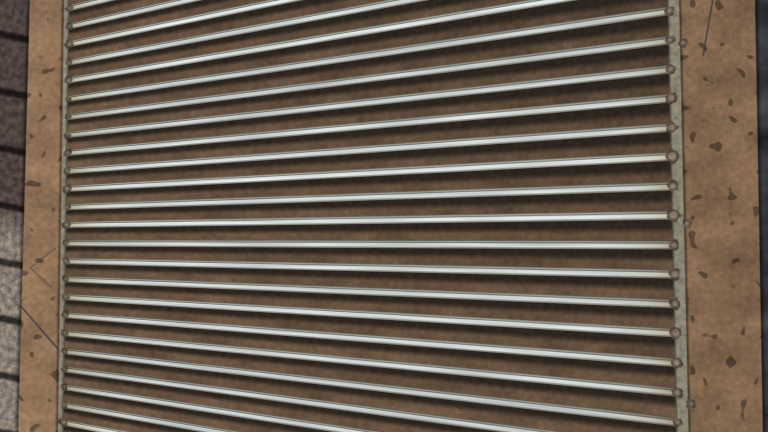
This pattern is drawn by a WebGL 2 fragment shader. Its source:

```glsl
#version 300 es
precision highp float;
// Fanned steel bars welded between two rusty plates, over a shaded brown backing.
uniform vec2 u_resolution;
out vec4 fragColor;

// Layout in canvas heights; edge pairs are (x at bottom, x at top)
const float ASPECT = 16.0 / 9.0;
const vec2 LEFT_PLATE = vec2(0.042, 0.069);
const vec2 LEFT_RAIL = vec2(0.134, 0.148);
const vec2 LEFT_INNER = vec2(0.147, 0.161);
const vec2 RIGHT_INNER = vec2(1.565, 1.545);
const vec2 RIGHT_RAIL = vec2(1.594, 1.572);
const vec2 RIGHT_PLATE = vec2(1.766, 1.748);
const vec2 BAR_SPAN = vec2(0.153, 1.556);
// Pairs below are (left end, right end) of the bars
const vec2 LEVEL_Y = vec2(0.4375, 0.433);
const vec2 PITCH = vec2(0.0417, 0.0680);
const vec2 HALF_WIDTH = vec2(0.185, 0.155);
const vec2 WELD_RADIUS = vec2(0.009, 0.0135);

const vec3 SHADOW = vec3(0.175, 0.145, 0.12);
const vec3 BACKING = vec3(0.37, 0.295, 0.23);
const vec3 STEEL_EDGE = vec3(0.40, 0.38, 0.34);
const vec3 STEEL = vec3(0.58, 0.60, 0.58);
const vec3 SHINE = vec3(0.85, 0.87, 0.86);
const vec3 RUST = vec3(0.53, 0.42, 0.32);
const vec3 RAIL = vec3(0.56, 0.54, 0.47);
const vec3 WELD = vec3(0.33, 0.29, 0.25);
const vec3 PLANK_DARK = vec3(0.31, 0.26, 0.25);
const vec3 PLANK_PALE = vec3(0.54, 0.49, 0.45);
const vec3 OUTSIDE = vec3(0.20, 0.21, 0.23);

float hash(vec2 p) {
    vec3 q = fract(p.xyx * vec3(0.1031, 0.1030, 0.0973));
    q += dot(q, q.yzx + 33.33);
    return fract((q.x + q.y) * q.z);
}

float cornerSlope(vec2 cell, vec2 offset) {
    float angle = 6.2832 * hash(cell);
    return dot(vec2(cos(angle), sin(angle)), offset);
}

float gradientNoise(vec2 p) {
    vec2 i = floor(p), f = fract(p), e = vec2(1.0, 0.0);
    vec2 w = f * f * f * (f * (f * 6.0 - 15.0) + 10.0);
    return mix(mix(cornerSlope(i, f), cornerSlope(i + e, f - e), w.x),
               mix(cornerSlope(i + e.yx, f - e.yx), cornerSlope(i + 1.0, f - 1.0), w.x), w.y);
}

float fbm(vec2 p) {
    float sum = 0.0, gain = 0.6;
    for (int i = 0; i < 4; i++) {
        sum += gain * gradientNoise(p);
        p = p * 2.03 + 17.3;
        gain *= 0.5;
    }
    return sum;
}

float along(vec2 ends, float t) { return mix(ends.x, ends.y, t); }

float segment(vec2 p, vec2 a, vec2 b) {
    vec2 ab = b - a;
    return length(p - a - ab * clamp(dot(p - a, ab) / dot(ab, ab), 0.0, 1.0));
}

void main() {
    vec2 p = gl_FragCoord.xy / u_resolution * vec2(ASPECT, 1.0);
    float px = max(1.0 / u_resolution.y, ASPECT / u_resolution.x);
    float grime = fbm(p * vec2(9.0, 14.0));
    float grain = fbm(p * 70.0);

    // Perspective fan: row counts bars downwards from the level one
    float t = (p.x - BAR_SPAN.x) / (BAR_SPAN.y - BAR_SPAN.x);
    float pitch = along(PITCH, t);
    float row = (along(LEVEL_Y, t) - p.y) / pitch;
    float bar = floor(row + 0.5);
    float vary = hash(vec2(bar + 40.0, 7.0));
    float d = row - bar + 0.03 * (vary - 0.5);
    float halfWidth = along(HALF_WIDTH, t);

    // Backing between bars: cast shadow under each bar, then scuffed brown
    float gap = (fract(row) - halfWidth) / (1.0 - 2.0 * halfWidth);
    float reach = 0.40 + 0.22 * t * p.y + 0.06 * grime;
    float lit = smoothstep(reach - 0.22, reach + 0.22, gap);
    vec3 brown = BACKING * (1.1 - 0.22 * t * p.y + 0.35 * grime + 0.22 * grain);
    vec3 col = mix(SHADOW * (1.0 + 0.3 * grain), brown, lit);
    float scratch = abs(gradientNoise(p * vec2(13.0, 6.0) + 0.5 * grime));
    col += 0.07 * lit * (1.0 - smoothstep(0.0, 0.012, scratch)) * smoothstep(0.0, 0.3, grime);

    // Bar: grey upper face, bright ridge, thin seam and dark lower edge
    float u = d / halfWidth;
    float streak = gradientNoise(vec2(p.x * 6.0, bar * 3.7 + u * 1.5));
    vec3 metal = mix(STEEL_EDGE, STEEL, smoothstep(-1.0, -0.65, u));
    float ridge = smoothstep(-0.5, -0.1, u) * (1.0 - smoothstep(0.4, 0.75, u));
    metal = mix(metal, SHINE, ridge * (0.88 + 0.2 * streak));
    metal *= 1.0 - 0.2 * exp(-pow((u + 0.42) * 7.0, 2.0));
    metal = mix(metal, STEEL_EDGE, 0.8 * smoothstep(0.65, 1.0, u));
    float ends = exp(-28.0 * min(abs(t), abs(1.0 - t)));
    metal *= mix(vec3(1.0), vec3(0.82, 0.75, 0.64), ends) * (0.95 + 0.1 * vary + 0.08 * streak);
    float soft = px / pitch;
    col = mix(col, metal, 1.0 - smoothstep(-0.6 * soft, 0.6 * soft, abs(d) - halfWidth));

    // Side plates and rails: signed distances grow away from the bars
    float inner = max(along(LEFT_INNER, p.y) - p.x, p.x - along(RIGHT_INNER, p.y));
    float railOut = max(along(LEFT_RAIL, p.y) - p.x, p.x - along(RIGHT_RAIL, p.y));
    float plateOut = max(along(LEFT_PLATE, p.y) - p.x, p.x - along(RIGHT_PLATE, p.y));
    vec3 railColor = RAIL * (0.95 + 0.3 * grain) * (0.6 + 0.4 * smoothstep(0.0, 0.007, inner));
    col = mix(col, railColor, smoothstep(-px, px, inner));
    vec3 plate = RUST * (1.0 + 0.3 * grime + 0.2 * grain) * (t < 0.5 ? 1.06 : 0.94);
    plate *= 1.0 - 0.35 * smoothstep(0.32, 0.45, gradientNoise(p * 34.0));
    plate *= 0.55 + 0.45 * smoothstep(0.0, 0.009, railOut);

    // Marker strokes and a faint scribed corner on the plates
    float mark = min(segment(p, vec2(0.045, 0.295), vec2(0.136, 0.19)),
                     segment(p, vec2(1.650, 1.0), vec2(1.628, 0.873)));
    float scribe = min(segment(p, vec2(0.07, 0.38), vec2(0.128, 0.425)),
                       segment(p, vec2(0.07, 0.38), vec2(0.118, 0.335)));
    plate = mix(plate, OUTSIDE, 0.75 * (1.0 - smoothstep(0.002 - px, 0.002 + px, mark)));
    plate = mix(plate, OUTSIDE, 0.4 * (1.0 - smoothstep(0.0, 1.5 * px, scribe)));
    col = mix(col, plate, smoothstep(-px, px, railOut));

    // Weld beads at both bar ends, and three on the outer rail edge
    float side = step(0.5, t);
    float weldX = mix(along(LEFT_INNER, p.y), along(RIGHT_INNER, p.y) + 0.004, side);
    float radius = along(WELD_RADIUS, side) * (0.8 + 0.35 * vary);
    float bead = length(vec2(p.x - weldX, d * pitch)) - radius;
    for (int i = 0; i < 3; i++) {
        vec2 spot = vec2(0.0, 0.065 + 0.418 * float(i));
        spot.x = along(RIGHT_RAIL, spot.y) + 0.007;
        bead = min(bead, length(p - spot) - 0.011);
    }
    bead += 0.006 * grain;
    vec3 weld = WELD * (1.0 + 0.9 * grain + 0.7 * smoothstep(-0.003, -0.011, bead));
    col = mix(col, weld, 0.9 * (1.0 - smoothstep(-px, px, bead)));

    // Beyond the plates: stacked planks at left, dark surroundings at right
    float plank = abs(fract(p.y * 7.6 + p.x * 1.5) - 0.5);
    vec3 planks = mix(PLANK_PALE, PLANK_DARK, smoothstep(0.42, 0.56, p.y));
    planks *= (1.0 + 0.6 * grain) * (1.0 - 0.65 * smoothstep(0.40, 0.48, plank));
    vec3 beyond = mix(planks, OUTSIDE * (1.0 + grime), side);
    beyond *= 0.5 + 0.5 * smoothstep(0.0, 0.012, plateOut);
    col = mix(col, beyond, smoothstep(-px, px, plateOut));

    fragColor = vec4(clamp(col, 0.0, 1.0), 1.0);
}
```
